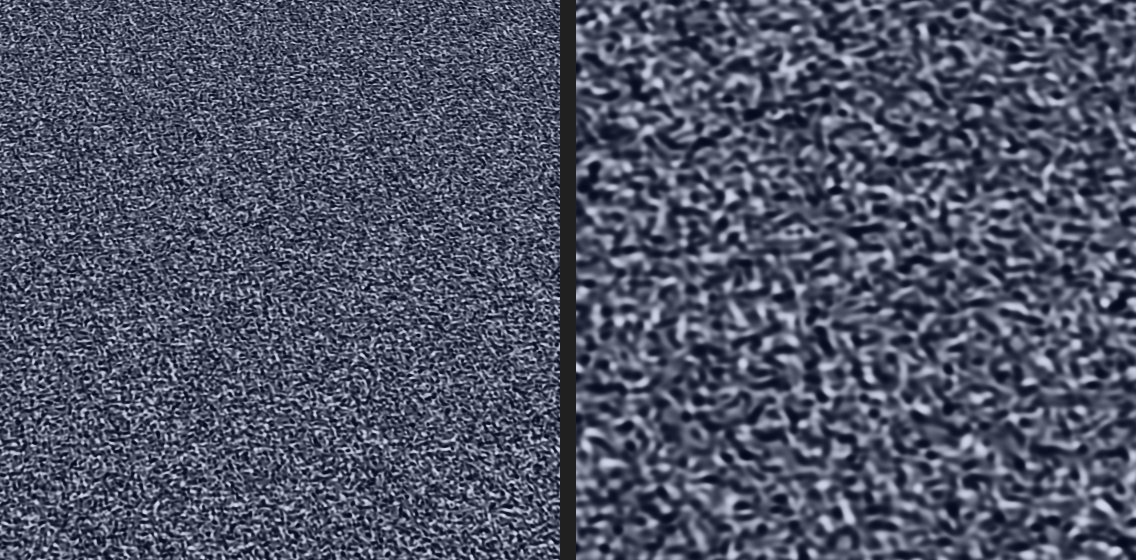
Left, the full canvas; right, a detail of the centre.
This texture is drawn by a Shadertoy shader. Its source:

```glsl
// Blue-grey felted carpet seen at a slant: a dense mat of short light and dark fibres.
// Each layer is a jittered cell grid with one soft stroke per cell; the signed strokes
// are summed on a receding plane and turned into tone by a skewed curve.

const int   LAYERS = 8;
const float CELLS = 56.0;             // cells per canvas height at the near edge
const float RECESSION = 0.25;         // how fast the plane shrinks upward
const vec2  FIBRE_LENGTH = vec2(0.20, 0.46);  // range, in cells
const vec2  FIBRE_WIDTH = vec2(0.20, 0.28);   // range, in cells
const float EDGE_HALO = 1.4;          // opposite tone along the sides of a fibre
const float FAINTEST = 0.55;          // strength of the weakest fibre
const float LEVEL_TILT = 0.06;        // main fibre direction, radians
const float STEEP_TILT = -1.1;        // second fibre direction, radians
const float STEEP_SHARE = 0.22;
const float GAIN = 1.68;              // brings the fibre sum to unit spread
const float NEAR_CONTRAST = 1.12;
const float FAR_CONTRAST = 0.88;
const float TONE_LIMIT = 2.2;         // soft limit of the spread
const float CLUMP_STRENGTH = 0.03;
const vec3  TONE_CURVE = vec3(0.31, 0.19, 0.03);  // constant, linear, square
const vec3  BLUE_CAST = vec3(-0.025, 0.0, 0.07);

vec4 hash4(vec3 p) {
    vec4 q = fract(p.xyzx * vec4(0.1031, 0.1030, 0.0973, 0.1099));
    q += dot(q, q.wzxy + 33.33);
    return fract((q.xxyz + q.yzzw) * q.zywx);
}

// Mostly level directions, with a share of steep ones
float fibreAngle(float pick, float spread) {
    float t = 2.0 * spread - 1.0;
    float level = LEVEL_TILT + 1.5708 * t * abs(t);
    float steep = STEEP_TILT + 0.25 * t;
    return pick < STEEP_SHARE ? steep : level;
}

// Soft stroke with a halo on both sides
float fibre(vec2 d, float angle, float len, float width) {
    float c = cos(angle), s = sin(angle);
    float along = (c * d.x + s * d.y) / len;
    float across = (c * d.y - s * d.x) / width;
    float q = across * across;
    return (1.0 - EDGE_HALO * q) * exp(-q - along * along);
}

// Signed sum of the fibres around p in one layer
float fibreLayer(vec2 p, float layer) {
    vec2 cell = floor(p);
    float sum = 0.0;
    for (int j = -1; j <= 1; j++) {
        for (int i = -1; i <= 1; i++) {
            vec2 id = cell + vec2(i, j);
            vec4 place = hash4(vec3(id, layer * 7.3 + 1.7));
            vec4 shape = hash4(vec3(id, layer * 7.3 + 5.1));
            float len = mix(FIBRE_LENGTH.x, FIBRE_LENGTH.y, shape.x);
            float width = mix(FIBRE_WIDTH.x, FIBRE_WIDTH.y, shape.y);
            float strength = mix(FAINTEST, 1.0, shape.w);
            float tone = place.z < 0.5 ? -strength : strength;
            sum += tone * fibre(p - id - place.xy, fibreAngle(place.w, shape.z), len, width);
        }
    }
    return sum;
}

// Faint broad unevenness from layered sines
float clumps(vec2 p) {
    return sin(p.x * 0.9 + 1.7 * sin(p.y * 0.6)) + sin(p.y * 1.3 + 1.4 * sin(p.x * 0.5 + 2.0));
}

void mainImage(out vec4 fragColor, in vec2 fragCoord) {
    vec2 uv = fragCoord / iResolution.y;

    // Receding plane
    float depth = 1.0 / (1.0 - RECESSION * uv.y);
    vec2 ground = CELLS * vec2((uv.x - 0.5) * depth, depth / RECESSION) + 100.0;

    // Fibre mat
    float mat = 0.0;
    for (int k = 0; k < LAYERS; k++) {
        float layer = float(k);
        mat += fibreLayer(ground + layer * vec2(17.37, 29.61), layer);
    }

    // Tone and colour
    float contrast = GAIN * mix(NEAR_CONTRAST, FAR_CONTRAST, uv.y);
    float z = mat * contrast + CLUMP_STRENGTH * clumps(ground);
    z = TONE_LIMIT * tanh(z / TONE_LIMIT);
    float tone = TONE_CURVE.x + z * (TONE_CURVE.y + z * TONE_CURVE.z);
    fragColor = vec4(clamp(tone + BLUE_CAST, 0.0, 1.0), 1.0);
}
```
